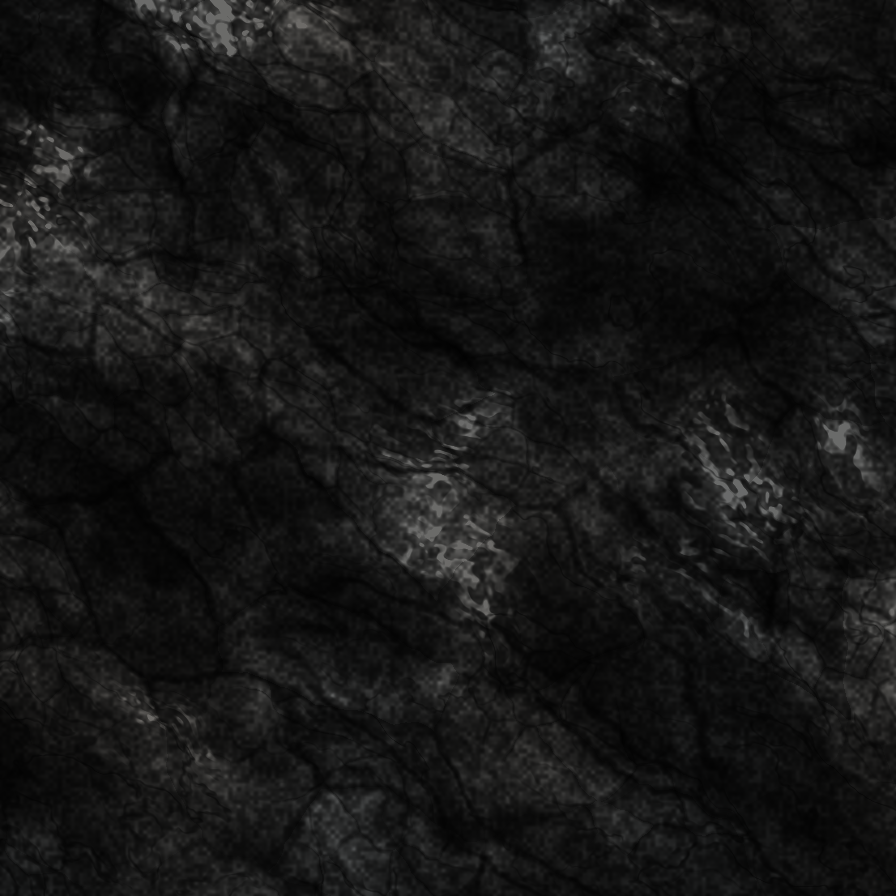
A Shadertoy shader for this texture:

```glsl
#define MID_GREY 0.070
#define CONTRAST 0.66
#define SLANT 0.62
#define STRETCH 1.6
#define WARP 0.09
#define CLOUD_SCALE 3.6
#define PLATE_SCALE 5.5
#define CHIP_SCALE 15.0
#define CRACK_DEPTH 1.3
#define FLECK_GAIN 1.7
#define GRAIN_SCALE 210.0
#define GRAIN_GAIN 1.3

vec2 hash2(vec2 p) {
    vec3 h = fract(vec3(p.xyx) * vec3(0.1031, 0.1030, 0.0973));
    h += dot(h, h.yzx + 33.33);
    return fract((h.xx + h.yz) * h.zy);
}

float noise(vec2 p) {
    vec2 cell = floor(p), f = fract(p);
    f = f * f * (3.0 - 2.0 * f);
    float low = mix(hash2(cell).x, hash2(cell + vec2(1, 0)).x, f.x);
    float high = mix(hash2(cell + vec2(0, 1)).x, hash2(cell + vec2(1, 1)).x, f.x);
    return mix(low, high, f.y);
}

float fbm(vec2 p) {
    float sum = 0.0, amp = 0.5;
    for (int i = 0; i < 5; i++) {
        sum += amp * noise(p);
        p = mat2(1.6, 1.2, -1.2, 1.6) * p + 17.3;
        amp *= 0.5;
    }
    return sum;
}

// Cellular noise: x = gap to the nearest border, y = random tone of the cell
vec2 cells(vec2 p) {
    vec2 base = floor(p), f = fract(p);
    float first = 8.0, second = 8.0, tone = 0.0;
    for (int y = -1; y <= 1; y++)
    for (int x = -1; x <= 1; x++) {
        vec2 offset = vec2(x, y);
        vec2 seed = hash2(base + offset + 40.0);
        float d = length(offset + seed - f);
        if (d < first) {
            second = first;
            first = d;
            tone = fract(seed.x * 7.0 + seed.y * 13.0);
        } else {
            second = min(second, d);
        }
    }
    return vec2(second - first, tone);
}

// Thin dark line where the noise crosses its middle value
float vein(vec2 p, float width) {
    return 1.0 - smoothstep(0.0, width, abs(fbm(p) - 0.48));
}

void mainImage(out vec4 fragColor, in vec2 fragCoord) {
    vec2 uv = fragCoord / iResolution.y;

    // Ragged coordinates, turned along the falling diagonal grain of the rock
    vec2 warp = vec2(fbm(uv * 7.0 + 3.0), fbm(uv * 7.0 + 51.0)) - 0.48;
    vec2 ragged = uv + WARP * warp;
    float c = cos(SLANT), s = sin(SLANT);
    vec2 rock = vec2(c * ragged.x - s * ragged.y,
                     STRETCH * (s * ragged.x + c * ragged.y)) + 9.0;

    // Broad light and shadow, then finer mottling
    float clouds = fbm(rock * CLOUD_SCALE) - 0.48;
    float mottle = fbm(rock * 17.0 + 30.0) - 0.48;
    float tone = 0.3 + 5.2 * clouds + 2.4 * mottle;

    // Broken plates and chips
    vec2 plate = cells(rock * PLATE_SCALE);
    vec2 chip = cells(rock * CHIP_SCALE + 20.0);
    float chipped = smoothstep(0.35, 0.65, noise(rock * 6.0 + 70.0));
    tone += 0.8 * (plate.y - 0.5) + 0.7 * chipped * (chip.y - 0.5);

    // Cracks: soft plate joints, long faults and hairline veins
    float broken = smoothstep(0.3, 0.65, noise(rock * 8.0 + 11.0));
    float joint = (1.0 - smoothstep(0.0, 0.11, plate.x)) * broken;
    float split = (1.0 - smoothstep(0.0, 0.12, chip.x)) * chipped;
    float fault = vein(rock * vec2(1.6, 3.4) + 5.0, 0.028);
    float hair = vein(rock * 9.0 + 80.0, 0.022) * (1.0 - broken * 0.5);
    tone -= CRACK_DEPTH * (0.9 * joint + 0.5 * split + 0.8 * fault + 0.6 * hair);

    // Pale mineral flecks gathered in patches
    float patches = smoothstep(0.53, 0.70, fbm(uv * 6.0 + 23.0))
                  * smoothstep(-0.12, 0.1, clouds);
    float fleck = smoothstep(0.48, 0.8, noise(rock * 105.0));
    tone += FLECK_GAIN * patches * (fleck + 0.15);

    // Fine grain
    tone += GRAIN_GAIN * (noise(uv * GRAIN_SCALE) - 0.5);
    tone += 0.8 * (noise(rock * 70.0 + 7.0) - 0.5);

    // Log-scaled brightness with a faint warm and cool drift
    float grey = min(MID_GREY * exp(CONTRAST * tone), 0.42);
    vec3 tint = mix(vec3(0.97, 1.0, 1.01), vec3(1.03, 1.0, 0.96), noise(uv * 5.0));
    fragColor = vec4(grey * tint, 1.0);
}
```
